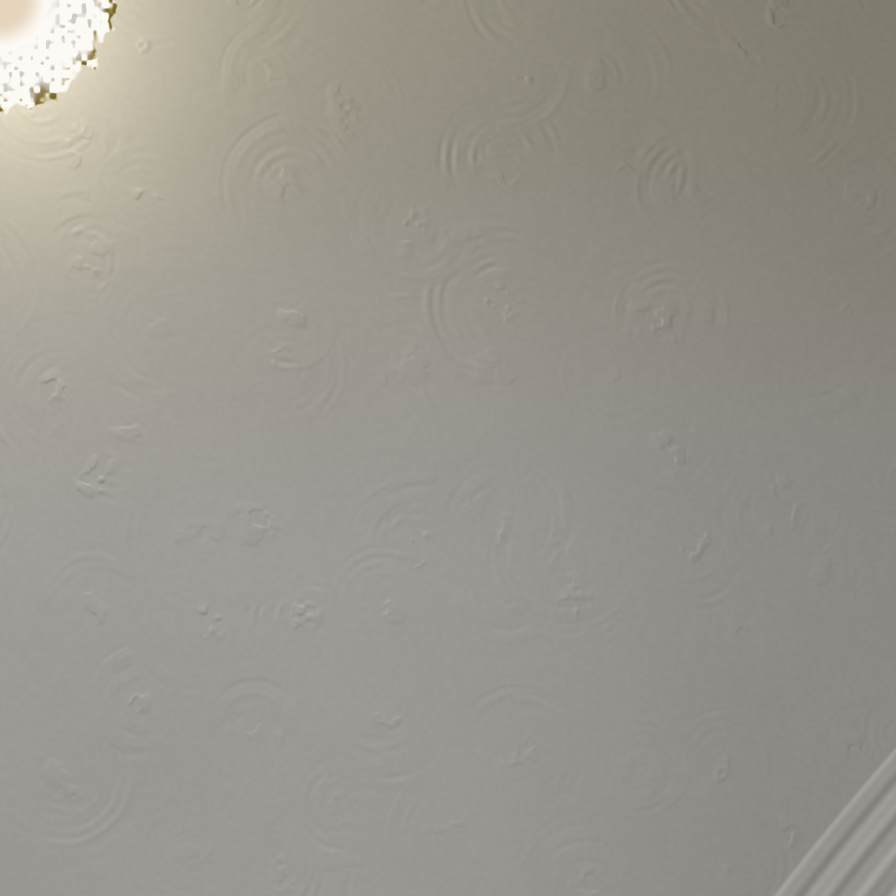
This texture is drawn by a WebGL 2 fragment shader. Its source:

```glsl
#version 300 es
precision highp float;

uniform vec2 u_resolution;
out vec4 fragColor;

const vec2 LAMP = vec2(0.0, 1.0);
const float CELL = 0.122;

float hash(vec2 p) {
    vec3 q = fract(vec3(p.xyx) * 0.1031);
    q += dot(q, q.yzx + 33.33);
    return fract((q.x + q.y) * q.z);
}

float noise(vec2 p) {
    vec2 i = floor(p), f = fract(p);
    f = f * f * (3.0 - 2.0 * f);
    return mix(mix(hash(i), hash(i + vec2(1, 0)), f.x),
               mix(hash(i + vec2(0, 1)), hash(i + vec2(1, 1)), f.x), f.y);
}

float fbm(vec2 p) {
    return 0.6 * noise(p) + 0.4 * noise(p * 2.1 + 7.3);
}

// Comb marks left by a trowel turned about its centre
float combRidges(vec2 d, vec2 axis, float seed) {
    float r = length(d);
    float along = dot(d / max(r, 1e-4), axis);
    return noise(vec2(r * 165.0 + seed * 50.0, along * 2.0 + seed * 20.0)) - 0.5;
}

// Torn plaster lifted at the middle of a swirl
float tornLump(vec2 p, vec2 d, vec2 axis, float size) {
    vec2 local = vec2(dot(d, axis), dot(d, vec2(-axis.y, axis.x)) * 1.6);
    local += 0.025 * (vec2(noise(p * 45.0), noise(p * 45.0 + 31.0)) - 0.5);
    float mask = 1.0 - smoothstep(size * 0.35, size, length(local));
    return mask * smoothstep(0.42, 0.62, fbm(p * 62.0));
}

// Later swirls cover earlier ones, in a fixed order
float plasterHeight(vec2 p) {
    vec2 base = floor(p / CELL);
    float ridges = 0.0, lumps = 0.0;
    for (int y = -1; y <= 1; y++) {
        for (int x = -1; x <= 1; x++) {
            vec2 id = base + vec2(x, y) + 40.0;
            float seed = hash(id + 3.7);
            vec2 jitter = vec2(hash(id), hash(id + 71.0));
            vec2 center = (id - 40.0 + 0.1 + 0.8 * jitter) * CELL;
            float turn = 6.2832 * hash(id + 19.0);
            vec2 axis = vec2(cos(turn), sin(turn));
            vec2 d = p - center;
            d += 0.008 * (vec2(noise(p * 16.0), noise(p * 16.0 + 9.0)) - 0.5);
            float r = length(d);
            float radius = CELL * mix(0.5, 0.82, seed);
            float cover = smoothstep(0.014, 0.03, r)
                        * (1.0 - smoothstep(radius * 0.88, radius, r))
                        * smoothstep(-0.6, 0.3, dot(d / max(r, 1e-4), axis));
            float worn = mix(0.15, 1.0, smoothstep(0.3, 0.7, noise(p * 15.0 + seed * 60.0)));
            float strength = mix(0.35, 1.0, hash(id + 53.0)) * worn;
            ridges = mix(ridges, combRidges(d, axis, seed) * strength, cover);
            float size = mix(0.018, 0.042, hash(id + 87.0));
            lumps += tornLump(p, d, axis, size) * mix(0.3, 1.0, hash(id + 29.0));
        }
    }
    return 0.75 * ridges + 0.75 * lumps + 0.12 * fbm(p * 50.0);
}

// Dim room light with a warm falloff around the lamp
vec3 wallLight(vec2 p) {
    vec3 tone = mix(vec3(0.605, 0.592, 0.577), vec3(0.56, 0.543, 0.492),
                    smoothstep(0.35, 1.0, p.y));
    tone -= 0.058 * smoothstep(0.4, 1.0, p.x);
    float d = length((p - LAMP) * vec2(1.2, 1.0));
    return tone + 0.65 * exp(-5.5 * d) * vec3(1.0, 0.95, 0.8);
}

// Parallel mouldings across the lower right corner
float coveShade(vec2 p) {
    vec2 q = p - vec2(0.86, 0.0);
    float s = dot(q, vec2(0.772, -0.636)) + 0.25 * q.y * (0.17 - q.y);
    float bands = 0.045 * sin(s * 185.0 + 0.4) + 0.025 * sin(s * 430.0);
    return smoothstep(0.0, 0.006, s) * (0.035 + bands);
}

// Glaring shade with a glittering, ragged rim
vec3 addLamp(vec3 color, vec2 p) {
    vec2 d = p - LAMP;
    float r = length(d);
    float angle = atan(-d.y, d.x + 1e-5);
    float rim = 0.121 + 0.016 * (noise(vec2(angle * 16.0, 2.0)) - 0.5)
              + 0.012 * (noise(p * 150.0) - 0.5);
    float glitter = noise(p * 170.0 + 5.0);
    vec3 shade = mix(vec3(0.9, 0.83, 0.74), vec3(0.99, 0.98, 0.96), smoothstep(0.025, 0.055, r));
    float fringe = smoothstep(rim - 0.025, rim, r);
    shade = mix(shade, vec3(0.62, 0.55, 0.3), fringe * smoothstep(0.5, 0.8, glitter));
    shade -= 0.18 * smoothstep(0.65, 0.9, glitter) * smoothstep(0.05, 0.08, r);
    return mix(color, shade, 1.0 - smoothstep(rim - 0.003, rim + 0.003, r));
}

void main() {
    vec2 p = gl_FragCoord.xy / u_resolution;
    vec2 toLamp = LAMP - p;
    float reach = length(toLamp);
    vec2 lightStep = 0.003 * toLamp / max(reach, 1e-4);

    // Relief fades with distance from the lamp
    float slope = plasterHeight(p) - plasterHeight(p + lightStep);
    float relief = slope * mix(0.14, 0.06, smoothstep(0.35, 1.2, reach));
    float cove = coveShade(p);
    relief *= 1.0 - smoothstep(0.0, 0.02, abs(cove));

    vec3 color = wallLight(p) + relief * vec3(1.0, 0.99, 0.95) + cove;
    color += 0.014 * (fbm(p * 6.0) - 0.5) + 0.012 * (noise(p * 240.0) - 0.5);
    fragColor = vec4(clamp(addLamp(color, p), 0.0, 1.0), 1.0);
}
```
